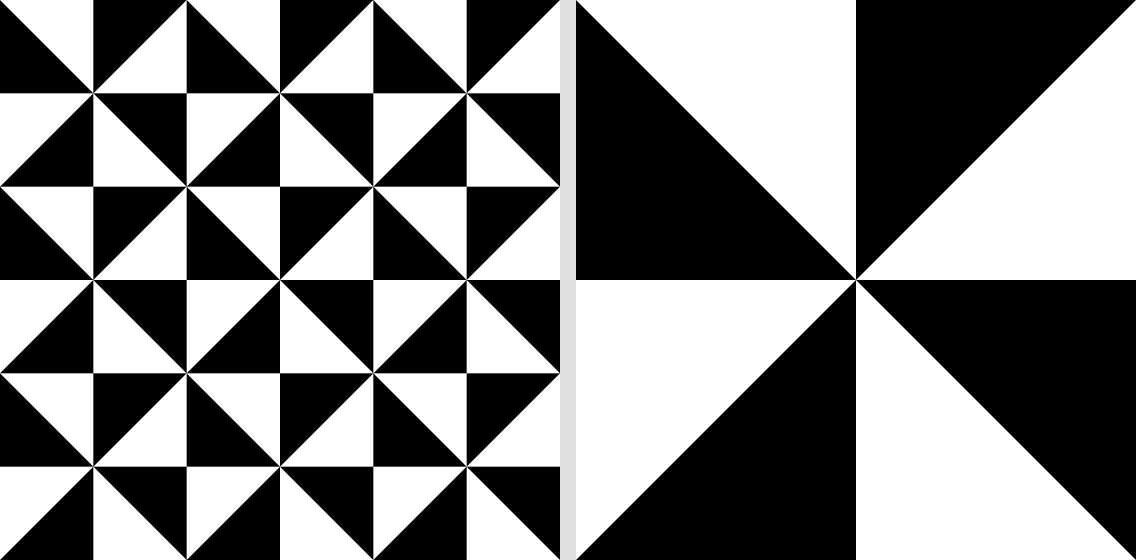
Left, the full canvas; right, a detail of the centre.
Reproduce this pattern procedurally as a Shadertoy shader.

```glsl
// Black and white pinwheel quilt: a square grid of blocks, each split into
// eight right triangles of alternating colour around its centre.
// Every block is folded to one quadrant, where exact edge distances are taken.

#define BLOCKS 3.0              // blocks across and down
#define DARK vec3(0.0)
#define LIGHT vec3(1.0)

// Turns every quadrant of the block onto the first, keeping the pinwheel's spin.
vec2 foldQuadrant(vec2 p) {
    vec2 a = abs(p);
    return p.x * p.y < 0.0 ? a.yx : a;
}

// Distance to the nearest triangle edge: positive in light, negative in dark.
float pinwheel(vec2 p) {
    vec2 q = foldQuadrant(p);
    float side = q.x > q.y ? 1.0 : -1.0;
    float toDiagonal = abs(q.x - q.y) * inversesqrt(2.0);
    float toCellEdge = min(min(q.x, q.y), 1.0 - max(q.x, q.y));
    return side * min(toDiagonal, toCellEdge);
}

void mainImage(out vec4 fragColor, in vec2 fragCoord) {
    // Block coordinates run from -1 to 1
    vec2 uv = fragCoord / iResolution.y;
    vec2 p = 2.0 * fract(uv * BLOCKS) - 1.0;

    // Blend across one pixel at the edges
    float pixel = 2.0 * BLOCKS / iResolution.y;
    float light = clamp(0.5 + pinwheel(p) / pixel, 0.0, 1.0);

    fragColor = vec4(mix(DARK, LIGHT, light), 1.0);
}
```
